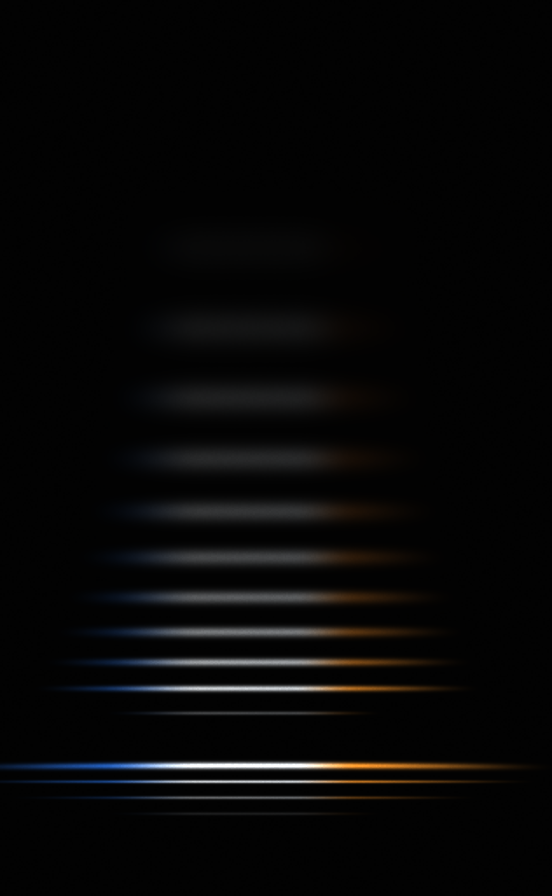
Reproduce this background procedurally as a WebGL 2 fragment shader.

```glsl
#version 300 es
precision highp float;
// Horizontal light streaks on black: a stack that spreads, blurs and dims upward,
// and a bright thin line with fading echoes below it. Each streak is a Gaussian
// in height, tinted blue to white to amber along its length.
uniform vec2 u_resolution;
out vec4 fragColor;

float hash(vec2 p) {
  return fract(sin(dot(p, vec2(12.99, 78.23))) * 43758.5);
}

// Blue on the left, white in the middle, warm on the right, fading at both ends
vec3 spectrum(float x, float left, float right, vec3 warm) {
  vec3 tint = mix(vec3(0.15, 0.42, 0.85), vec3(0.92, 0.94, 0.96), smoothstep(0.18, 0.36, x));
  tint = mix(tint, warm, smoothstep(0.53, 0.65, x));
  float fade = smoothstep(left, 0.37, x) * (1.0 - smoothstep(0.54, right, x));
  return tint * fade;
}

// Gaussian profile, kept at least about a pixel wide
float glow(float distanceY, float width) {
  float d = distanceY / max(width, 0.55 / u_resolution.y);
  return exp(-0.5 * d * d);
}

void main() {
  vec2 uv = gl_FragCoord.xy / u_resolution;
  vec3 amber = vec3(1.0, 0.6, 0.17);
  vec3 brown = vec3(0.6, 0.29, 0.12);
  vec3 color = vec3(0.006);

  // Receding stack: spacing grows geometrically with height
  for (int i = -1; i < 10; i++) {
    float k = float(i);
    float rise = max(k, 0.0) / 9.0;
    float y = 0.2315 + 0.1953 * (pow(1.15, k) - 1.0);
    float width = 0.0022 + 0.0005 * k + 0.00014 * k * k;
    float gain = 0.86 * exp(-0.28 * k) * (1.0 - 0.6 * smoothstep(7.5, 9.0, k));
    vec2 ends = vec2(mix(0.05, 0.22, rise), mix(0.88, 0.76, rise));
    if (i < 0) {
      y -= 0.002;
      width = 0.0014;
      gain = 0.27;
      ends = vec2(0.18, 0.7);
    }
    color += gain * glow(uv.y - y, width)
      * spectrum(uv.x, ends.x, ends.y, mix(amber, brown, rise));
  }

  // Bright base line and its evenly spaced echoes
  for (int i = 0; i < 5; i++) {
    float k = float(i);
    float sag = i == 0 ? 0.006 * pow(uv.x - 0.46, 2.0) : 0.0;
    float y = 0.1455 - 0.0179 * k - sag;
    float width = i == 0 ? 0.0024 : 0.0012;
    float gain = i == 0 ? 1.2 : 1.2 * exp(-0.28 * k * k) * (0.85 + 0.1 * k);
    float left = -0.14 + 0.035 * k * k;
    float right = 1.02 - 0.035 * k * k;
    color += gain * glow(uv.y - y, width) * spectrum(uv.x, left, right, amber);
  }

  // Fine grain scaled by the light
  float grain = hash(floor(uv * vec2(316.0, 512.0)));
  color *= 0.97 + 0.06 * grain;
  fragColor = vec4(min(color, 1.0), 1.0);
}
```
